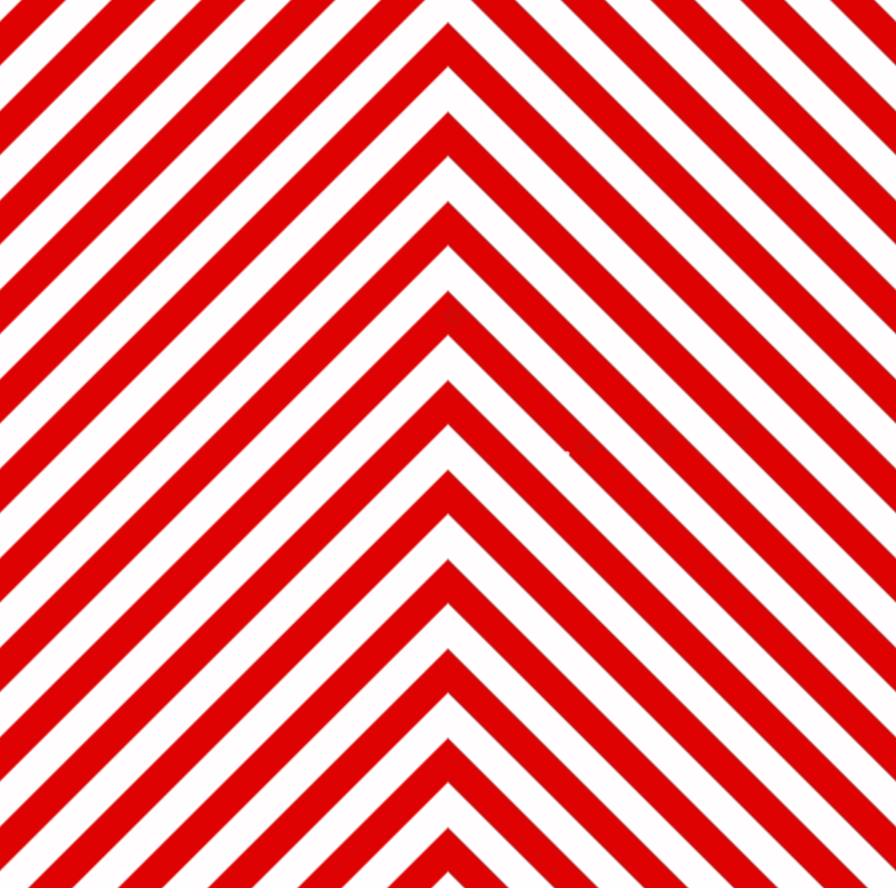
Reproduce this pattern procedurally as a Shadertoy shader.

```glsl
// Red chevron stripes on white, ten peaks stacked on the vertical centre line.
// A mirrored diagonal coordinate is folded into one band distance; soft rims,
// a few mottled blots and a pale nick supply the slight wear.

const float PERIOD = 0.1002;      // vertical repeat, in canvas widths
const float FIRST_PEAK = 0.0250;  // top peak, measured down from the top edge
const float RED_SHARE = 0.493;    // red part of one repeat
const float CANVAS_RATIO = 0.9945;

const vec3 WHITE = vec3(1.0, 0.993, 0.993);
const vec3 RED = vec3(0.872, 0.012, 0.008);
const vec3 DARK_RED = vec3(0.70, 0.08, 0.08);
const vec3 BLOT_RED = vec3(0.81, 0.035, 0.035);

float hash(vec2 p) {
    p = fract(p * vec2(0.1031, 0.1173));
    p += dot(p, p.yx + 33.33);
    return fract((p.x + p.y) * p.x * 7.13);
}

float valueNoise(vec2 p) {
    vec2 cell = floor(p), f = fract(p);
    f = f * f * (3.0 - 2.0 * f);
    float low = mix(hash(cell), hash(cell + vec2(1, 0)), f.x);
    float high = mix(hash(cell + vec2(0, 1)), hash(cell + vec2(1, 1)), f.x);
    return mix(low, high, f.y);
}

// Signed distance to the nearest chevron band, negative inside
float chevronDistance(vec2 p, float period, float share) {
    float phase = (p.y - abs(p.x - 0.5) - FIRST_PEAK) / period;
    float fromMiddle = abs(fract(phase - 0.5 * share + 0.5) - 0.5);
    return (fromMiddle - 0.5 * share) * period * inversesqrt(2.0);
}

// Soft round spot, 1 at its centre
float spot(vec2 p, vec2 centre, float radius) {
    return 1.0 - smoothstep(0.3 * radius, radius, length(p - centre));
}

// One blot near a peak, then a row of fading blots on the right
float blots(vec2 p) {
    float amount = spot(p, vec2(0.507, 0.354), 0.017);
    for (int i = 0; i < 3; i++) {
        float k = float(i);
        vec2 centre = vec2(0.654 + 0.087 * k, 0.498 - 0.008 * k);
        amount = max(amount, spot(p, centre, 0.019) * (1.0 - 0.2 * k));
    }
    return amount * mix(0.4, 1.0, valueNoise(p * 160.0));
}

void mainImage(out vec4 fragColor, in vec2 fragCoord) {
    vec2 p = fragCoord / iResolution.xy;
    p.y = (1.0 - p.y) * CANVAS_RATIO;
    float pixel = 1.0 / iResolution.x;
    float softness = max(0.0019, 0.8 * pixel);

    // Bands, with darker rims on the right-hand arms
    float d = chevronDistance(p, PERIOD, RED_SHARE);
    float rightArm = smoothstep(-pixel, pixel, p.x - 0.5);
    float rim = smoothstep(-0.0034, -0.0008, d) * mix(0.1, 0.9, rightArm);
    vec3 ink = mix(RED, BLOT_RED, blots(p));
    ink = mix(ink, DARK_RED, rim);

    // Pale nick beside the row of blots
    float cover = 1.0 - smoothstep(-softness, softness, d);
    cover *= 1.0 - 0.8 * spot(p, vec2(0.633, 0.508), 0.004);

    fragColor = vec4(mix(WHITE, ink, cover), 1.0);
}
```
